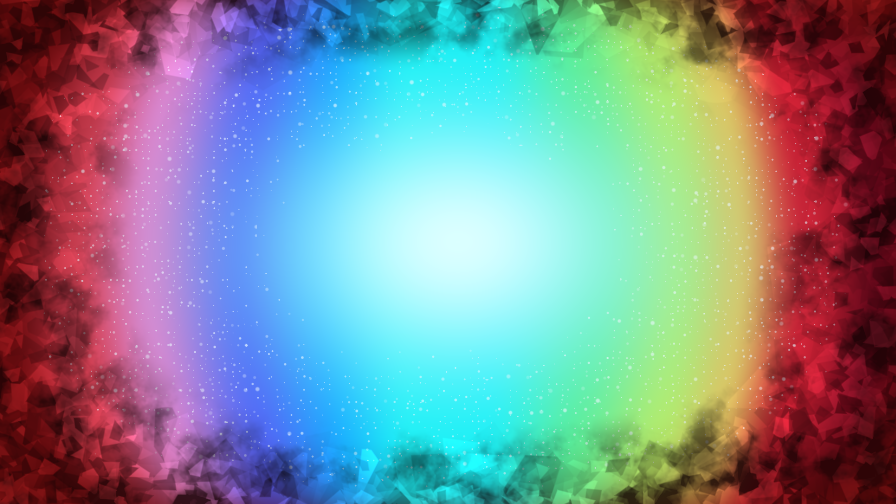
A Shadertoy shader for this background:

```glsl
// Rainbow glow with a pale centre, floating specks and a dark frame of glassy shards.

// Sine-free hash: two random values per point
vec2 hash22(vec2 p) {
    vec3 h = fract(vec3(p.xyx) * vec3(0.1031, 0.1030, 0.0973));
    h += dot(h, h.yzx + 33.33);
    return fract((h.xx + h.yz) * h.zy);
}

float valueNoise(vec2 p) {
    vec2 cell = floor(p), f = fract(p);
    f = f * f * (3.0 - 2.0 * f);
    float low = mix(hash22(cell).x, hash22(cell + vec2(1, 0)).x, f.x);
    float high = mix(hash22(cell + vec2(0, 1)).x, hash22(cell + vec2(1, 1)).x, f.x);
    return mix(low, high, f.y);
}

float fbm(vec2 p) {
    float sum = 0.0, amplitude = 0.5;
    for (int i = 0; i < 5; i++) {
        sum += amplitude * valueNoise(p);
        p = mat2(1.6, 1.2, -1.2, 1.6) * p + 7.3;
        amplitude *= 0.55;
    }
    return sum;
}

// Horizontal colour ramp, x from 0 (left) to 1 (right)
vec3 spectrum(float x) {
    vec3 c = vec3(0.58, 0.06, 0.08);
    c = mix(c, vec3(0.88, 0.24, 0.32), smoothstep(0.00, 0.09, x));
    c = mix(c, vec3(0.88, 0.50, 0.80), smoothstep(0.08, 0.17, x));
    c = mix(c, vec3(0.32, 0.34, 0.96), smoothstep(0.16, 0.28, x));
    c = mix(c, vec3(0.05, 0.60, 1.00), smoothstep(0.27, 0.38, x));
    c = mix(c, vec3(0.04, 0.94, 0.95), smoothstep(0.35, 0.46, x));
    c = mix(c, vec3(0.35, 0.93, 0.52), smoothstep(0.54, 0.66, x));
    c = mix(c, vec3(0.74, 0.92, 0.36), smoothstep(0.64, 0.76, x));
    c = mix(c, vec3(0.90, 0.76, 0.34), smoothstep(0.75, 0.83, x));
    c = mix(c, vec3(0.84, 0.10, 0.18), smoothstep(0.82, 0.90, x));
    return mix(c, vec3(0.46, 0.01, 0.12), smoothstep(0.90, 1.00, x));
}

// Rounded-box distance from the centre: about 1 along the frame
float frameRadius(vec2 p) {
    vec2 q = abs((p - vec2(-0.01, 0.01)) / vec2(0.82, 0.48));
    return pow(dot(q * q, q), 1.0 / 3.0);
}

// Signed distance to a random four-sided splinter
float splinter(vec2 v, vec2 seed, float size) {
    float d = length(v) - 1.3 * size, turn = 6.2832 * hash22(seed + 3.7).x;
    for (int k = 0; k < 4; k++) {
        vec2 rnd = hash22(seed + 17.0 * float(k + 1));
        float angle = turn + 1.5708 * float(k) + 1.1 * (rnd.x - 0.5);
        d = max(d, dot(v, vec2(cos(angle), sin(angle))) - size * mix(0.12, 1.0, rnd.y));
    }
    return d;
}

// Overlapping translucent splinters; returns signed light
float shardLight(vec2 p, float pixel) {
    float light = 0.0, scale = 6.0;
    for (int layer = 0; layer < 5; layer++) {
        vec2 g = p * scale + 40.0 + 13.0 * float(layer), cell = floor(g);
        for (int n = 0; n < 9; n++) {
            vec2 id = cell + vec2(n % 3 - 1, n / 3 - 1);
            vec2 rnd = hash22(id), v = g - id - rnd;
            float rim = smoothstep(0.84, 1.0, frameRadius(p - v / scale));
            float mask = smoothstep(1.0, -1.0, splinter(v, id, 0.62) / (pixel * scale));
            float tone = hash22(id + 51.0).x - 0.5 + 0.3 * dot(v, rnd - 0.5);
            light = mix(light, tone, 0.6 * mask * rim);
        }
        scale *= 1.45;
    }
    return light;
}

// Soft round specks, one per grid cell
float specks(vec2 p, float scale, float density) {
    vec2 g = p * scale + 90.0, id = floor(g);
    vec2 rnd = hash22(id), kind = hash22(id + 29.0);
    float radius = mix(0.12, 0.28, kind.y * kind.y);
    float dist = length(g - id - mix(vec2(0.29), vec2(0.71), rnd));
    return smoothstep(radius, radius * 0.3, dist) * step(kind.x, density) * mix(0.3, 0.9, rnd.x);
}

// Elliptical falloff around a centre
float glow(vec2 p, vec2 center, vec2 radius) {
    vec2 e = (p - center) / radius;
    return exp(-dot(e, e));
}

void mainImage(out vec4 fragColor, in vec2 fragCoord) {
    float pixel = 1.0 / iResolution.y;
    vec2 p = (fragCoord - 0.5 * iResolution.xy) * pixel;
    float x = fragCoord.x / iResolution.x;
    float r = frameRadius(p);

    // Rainbow, narrowing slightly toward top and bottom
    vec3 color = spectrum(0.5 + (x - 0.5) * (1.0 + 0.6 * p.y * p.y));

    // Wide cyan glow with a pale core
    color = mix(color, vec3(0.25, 0.93, 1.0), 0.85 * glow(p, vec2(0.01, 0.0), vec2(0.42, 0.32)));
    color = mix(color, vec3(0.87, 1.0, 1.0), 0.98 * glow(p, vec2(0.02, 0.02), vec2(0.31, 0.23)));

    // Specks gather in a ring
    float ring = smoothstep(0.38, 0.62, r) * smoothstep(1.02, 0.85, r);
    float dots = specks(p, 46.0, 0.42 * ring) + specks(p + 0.37, 78.0, 0.45 * ring);
    color = mix(color, vec3(0.92, 0.97, 1.0), 0.7 * min(dots, 1.0));

    // Red corners, smoky rim and shards
    color = mix(color, vec3(0.56, 0.05, 0.05), smoothstep(1.00, 1.32, r));
    float edge = smoothstep(0.78, 1.25, r);
    float smoke = smoothstep(0.45, 0.78, fbm(p * 12.0 + 20.0)) * smoothstep(0.72, 0.92, r);
    float shards = shardLight(p, pixel);
    color *= max(1.0 - 0.56 * edge - 0.42 * smoke + 0.8 * shards, 0.15);
    color += vec3(0.10, 0.01, 0.015) * edge + 0.10 * max(shards, 0.0);

    fragColor = vec4(clamp(color, 0.0, 1.0), 1.0);
}
```
